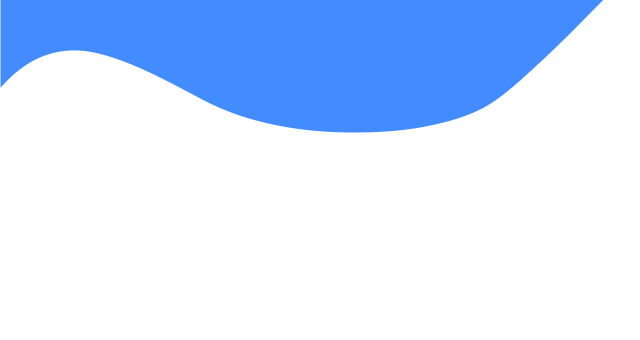
This background is drawn by a Shadertoy shader. Its source:

```glsl
// A flat blue wave hanging from the top of a white canvas.

const vec3 PAPER = vec3(1.0);
const vec3 BLUE = vec3(0.263, 0.549, 1.0);
const float LEFT_INSET = 0.0008;   // thin pale margin, in canvas widths

// Wave knots: x, depth below the top, slope (in canvas widths and heights)
const int KNOT_COUNT = 11;
const vec3 KNOTS[KNOT_COUNT] = vec3[KNOT_COUNT](
    vec3(0.0, 0.2598, -2.165),
    vec3(0.1172, 0.1483, 0.0),
    vec3(0.1628, 0.1618, 0.527),
    vec3(0.3125, 0.2892, 0.998),
    vec3(0.3906, 0.3493, 0.546),
    vec3(0.5534, 0.3897, 0.0),
    vec3(0.6667, 0.3713, -0.376),
    vec3(0.7487, 0.3235, -0.9),
    vec3(0.8464, 0.1789, -1.73),
    vec3(0.9427, 0.0, -1.882),
    vec3(1.0, -0.108, -1.882));

// Cubic Hermite segment: returns depth and slope at x
vec2 hermite(vec3 a, vec3 b, float x) {
    float span = b.x - a.x;
    float t = (x - a.x) / span;
    float rise = b.y - a.y;
    float startSlope = a.z * span;
    float endSlope = b.z * span;
    float quad = 3.0 * rise - 2.0 * startSlope - endSlope;
    float cubic = startSlope + endSlope - 2.0 * rise;
    float depth = a.y + t * (startSlope + t * (quad + t * cubic));
    float slope = (startSlope + t * (2.0 * quad + 3.0 * t * cubic)) / span;
    return vec2(depth, slope);
}

// Depth and slope of the whole wave edge
vec2 waveEdge(float x) {
    vec2 edge = vec2(0.0);
    for (int i = 0; i < KNOT_COUNT - 1; i++) {
        if (x >= KNOTS[i].x) edge = hermite(KNOTS[i], KNOTS[i + 1], x);
    }
    return edge;
}

void mainImage(out vec4 fragColor, in vec2 fragCoord) {
    vec2 uv = fragCoord / iResolution.xy;
    vec2 edge = waveEdge(uv.x);

    // Distance to the edge, corrected for its slope
    float aspect = iResolution.y / iResolution.x;
    float inside = (edge.x - (1.0 - uv.y)) / length(vec2(1.0, edge.y * aspect));

    // One-pixel smooth coverage of the wave and its left margin
    float wave = clamp(inside * iResolution.y + 0.5, 0.0, 1.0);
    float margin = clamp((uv.x - LEFT_INSET) * iResolution.x + 0.5, 0.0, 1.0);

    fragColor = vec4(mix(PAPER, BLUE, wave * margin), 1.0);
}
```
